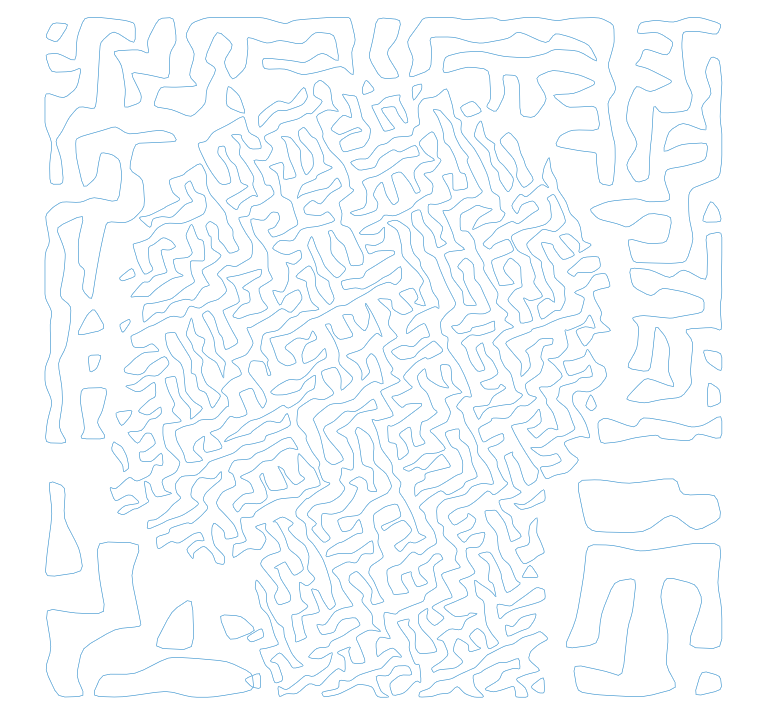
Give the GLSL for this pattern, as a WebGL 1 fragment shader.

```glsl
precision highp float;
// One-line maze drawing: thin blue loops wander round a random spanning tree.
// Three jittered grids (dense bust, medium surround, sparse foot) share a square
// frame; each grid vertex draws a rounded corner towards its two neighbours.

uniform vec2 u_resolution;

#define FRAME_MIN vec2(0.063, 0.0235)
#define FRAME_MAX vec2(1.011, 0.9755)
#define DENSE_STEP 0.0148
#define MEDIUM_STEP 0.0257
#define SPARSE_STEP 0.04135
#define DENSE_TILT 0.45
#define FOOT_TOP 0.335
#define REGION_GAP 0.016
#define JITTER 0.45
#define LINE_WIDTH 0.00085
#define LINE_COLOR vec3(0.20, 0.56, 0.80)

const float DENSE = 0.0;
const float MEDIUM = 1.0;
const float SPARSE = 2.0;

vec2 hash2(vec2 p) {
  vec3 q = fract(p.xyx * vec3(0.1031, 0.1030, 0.0973));
  q += dot(q, q.yzx + 33.33);
  return fract((q.xx + q.yz) * q.zy);
}

vec2 rotate(vec2 p, float a) {
  float c = cos(a), s = sin(a);
  return vec2(c * p.x - s * p.y, s * p.x + c * p.y);
}

// Approximate signed distance to the bust: head, cheek and neck
float bust(vec2 p) {
  float head = (length((p - vec2(0.511, 0.531)) / vec2(0.343, 0.357)) - 1.0) * 0.34;
  float cheek = (length((p - vec2(0.336, 0.356)) / vec2(0.182, 0.154)) - 1.0) * 0.16;
  float neck = max(abs(p.x - 0.561) - 0.204, p.y - 0.34);
  return min(head, min(cheek, neck));
}

// A layer holds (step, tilt, kind)
vec2 toCanvas(vec2 g, vec3 layer) {
  return FRAME_MIN + rotate(g * layer.x, layer.y);
}

vec2 vertexAt(vec2 v, vec3 layer) {
  vec2 offset = (hash2(v + 71.0 + 131.0 * layer.z) * 2.0 - 1.0) * JITTER;
  return clamp(toCanvas(v + offset, layer), FRAME_MIN, FRAME_MAX);
}

// Whether a cell of two by two vertices belongs to its layer
bool alive(vec2 cell, vec3 layer) {
  vec2 p = toCanvas(cell * 2.0 + 0.5, layer);
  vec2 inside = step(FRAME_MIN, p) * step(p, FRAME_MAX);
  if (inside.x * inside.y < 0.5) return false;
  float d = bust(p);
  if (layer.z == DENSE) return d < 0.0;
  if (d < REGION_GAP) return false;
  return layer.z == MEDIUM ? p.y > FOOT_TOP + REGION_GAP : p.y < FOOT_TOP - REGION_GAP;
}

// Binary spanning tree: each cell opens either east or north
bool linked(vec2 cell, vec2 dir, vec3 layer) {
  vec2 first = cell + min(dir, 0.0);
  bool east = hash2(first + 317.0 + 57.0 * layer.z).x < 0.5;
  bool open = dir.x != 0.0 ? east : !east;
  return open && alive(cell + dir, layer);
}

float segment(vec2 p, vec2 a, vec2 b) {
  vec2 pa = p - a, ba = b - a;
  return length(pa - ba * clamp(dot(pa, ba) / max(dot(ba, ba), 1e-9), 0.0, 1.0));
}

// Half edges on either side of a vertex, with the corner rounded
float corner(vec2 p, vec2 a, vec2 v, vec2 b) {
  vec2 startMid = mix(a, v, 0.5), endMid = mix(b, v, 0.5);
  vec2 s = mix(startMid, v, 0.5), e = mix(endMid, v, 0.5);
  vec2 tip = 0.5 * v + 0.25 * (s + e);
  float straight = min(segment(p, startMid, s), segment(p, e, endMid));
  return min(straight, min(segment(p, s, tip), segment(p, tip, e)));
}

float mazeDistance(vec2 p, vec3 layer) {
  vec2 base = floor(rotate(p - FRAME_MIN, -layer.y) / layer.x + 0.5);
  float d = 1.0;
  for (int j = -1; j <= 1; j++) {
    for (int i = -1; i <= 1; i++) {
      vec2 v = base + vec2(float(i), float(j));
      vec2 cell = floor(v * 0.5);
      if (!alive(cell, layer)) continue;
      vec2 side = (v - cell * 2.0) * 2.0 - 1.0;
      vec2 across = vec2(side.x, 0.0), along = vec2(0.0, side.y);
      vec2 a = linked(cell, across, layer) ? v + across : v - along;
      vec2 b = linked(cell, along, layer) ? v + along : v - across;
      d = min(d, corner(p, vertexAt(a, layer), vertexAt(v, layer), vertexAt(b, layer)));
    }
  }
  return d;
}

void main() {
  float pixel = 1.0 / u_resolution.y;
  vec2 p = gl_FragCoord.xy * pixel;
  float d = mazeDistance(p, vec3(DENSE_STEP, DENSE_TILT, DENSE));
  d = min(d, mazeDistance(p, vec3(MEDIUM_STEP, 0.0, MEDIUM)));
  d = min(d, mazeDistance(p, vec3(SPARSE_STEP, 0.0, SPARSE)));

  // Share of the pixel that the line covers
  float halfLine = 0.5 * LINE_WIDTH, halfPixel = 0.5 * pixel;
  float overlap = min(d + halfLine, halfPixel) - max(d - halfLine, -halfPixel);
  float ink = clamp(overlap / pixel, 0.0, 1.0);
  gl_FragColor = vec4(mix(vec3(1.0), LINE_COLOR, ink), 1.0);
}
```
